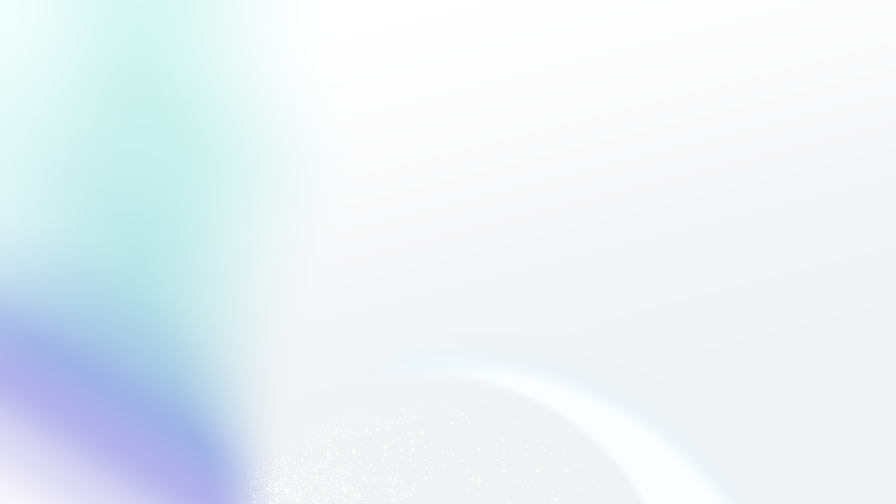
A Shadertoy shader for this background:

```glsl
// Pale studio backdrop: a mint-to-violet haze, a white crescent and a dome of fine sparkles.

// Lengths are in canvas heights, origin at the lower left.
const vec3 WHITE      = vec3(1.0);
const vec3 PALE_GREY  = vec3(0.945, 0.950, 0.957);
const vec3 MINT_TOP   = vec3(0.830, 0.965, 0.945);
const vec3 MINT       = vec3(0.790, 0.945, 0.930);
const vec3 TEAL       = vec3(0.730, 0.900, 0.910);
const vec3 SKY        = vec3(0.660, 0.800, 0.900);
const vec3 BLUE       = vec3(0.620, 0.700, 0.900);
const vec3 VIOLET     = vec3(0.700, 0.700, 0.925);
const vec3 LILAC      = vec3(0.860, 0.850, 0.955);
const vec3 PEARL      = vec3(0.970, 0.965, 0.985);
const vec3 ICE        = vec3(0.930, 0.990, 0.985);
const vec3 HALO       = vec3(0.900, 0.970, 0.990);

const float HAZE_TILT   = 0.61;   // slope of the colour bands
const float HAZE_EDGE   = 0.45;   // right border of the haze
const vec2  RIM_CENTRE  = vec2(0.891, -0.410);
const float RIM_RADIUS  = 0.690;
const vec2  CUT_CENTRE  = vec2(0.845, -0.241);
const float CUT_RADIUS  = 0.495;
const vec2  DOME_CENTRE = vec2(0.845, -0.030);
const vec2  DOME_SIZE   = vec2(0.382, 0.231);
const int   DOT_LAYERS  = 4;

vec2 hash2(vec2 p) {
    vec3 q = fract(p.xyx * vec3(0.1031, 0.1030, 0.0973));
    q += dot(q, q.yzx + 33.33);
    return fract((q.xx + q.yz) * q.zy);
}

float gradientNoise(vec2 p) {
    vec2 i = floor(p), f = fract(p);
    vec2 u = f * f * f * (f * (f * 6.0 - 15.0) + 10.0);
    vec2 r = vec2(1.0, 0.0);
    float a = dot(hash2(i) * 2.0 - 1.0, f);
    float b = dot(hash2(i + r.xy) * 2.0 - 1.0, f - r.xy);
    float c = dot(hash2(i + r.yx) * 2.0 - 1.0, f - r.yx);
    float d = dot(hash2(i + r.xx) * 2.0 - 1.0, f - r.xx);
    return mix(mix(a, b, u.x), mix(c, d, u.x), u.y);
}

float bell(float x, float width) {
    return exp(-x * x / (width * width));
}

// Colour of the haze across its tilted bands
vec3 hazeColour(float t) {
    vec3 c = mix(PEARL, LILAC, smoothstep(0.00, 0.15, t));
    c = mix(c, VIOLET,   smoothstep(0.12, 0.27, t));
    c = mix(c, BLUE,     smoothstep(0.25, 0.37, t));
    c = mix(c, SKY,      smoothstep(0.35, 0.49, t));
    c = mix(c, TEAL,     smoothstep(0.44, 0.66, t));
    c = mix(c, MINT,     smoothstep(0.60, 0.92, t));
    return mix(c, MINT_TOP, smoothstep(0.88, 1.20, t));
}

vec3 addHaze(vec3 col, vec2 p) {
    float edge = HAZE_EDGE + 0.07 * bell(p.y - 0.68, 0.17) + 0.04 * bell(p.y, 0.18);
    float soft = mix(0.08, 0.20, smoothstep(0.0, 0.5, p.y));
    float cover = 1.0 - smoothstep(edge - soft, edge + soft, p.x);

    // The left border pales towards the top corner
    float pale = (1.0 - smoothstep(-0.05, 0.30, p.x)) * smoothstep(0.25, 0.60, p.y);
    vec3 haze = mix(hazeColour(p.y + HAZE_TILT * p.x), ICE, 0.75 * pale);
    haze = mix(haze, vec3(0.95, 1.0, 0.995), 0.8 * bell(length(p - vec2(0.0, 0.97)), 0.17));
    return mix(col, haze, cover);
}

vec3 addCrescent(vec3 col, vec2 p, float px) {
    float rim = length(p - RIM_CENTRE) - RIM_RADIUS;
    float cut = length(p - CUT_CENTRE) - CUT_RADIUS;
    float fade = smoothstep(0.69, 0.84, p.x);
    float inside = smoothstep(-0.008 - px, 0.012 + px, cut);
    float halo = exp(-max(rim, 0.0) / 0.035) * inside * fade;
    float core = inside * (1.0 - smoothstep(-0.025, 0.018, rim)) * fade;
    col = mix(col, HALO, 0.60 * halo);
    return mix(col, vec3(0.985, 0.997, 1.0), core * smoothstep(0.70, 1.05, p.x));
}

// Scattered soft dots, one per grid cell
float dots(vec2 p, float scale, float amount, float px) {
    vec2 cell = floor(p * scale);
    vec2 pick = hash2(cell + scale);
    vec2 spot = 0.3 + 0.4 * hash2(cell + 71.0 + scale);
    float radius = mix(0.12, 0.28, pick.y);
    float d = length(fract(p * scale) - spot);
    return (1.0 - smoothstep(radius * 0.4, radius + px * scale * 0.5, d)) * step(pick.x, amount);
}

vec3 addSparkles(vec3 col, vec2 p, float px) {
    float dome = 1.0 - smoothstep(0.85, 1.04, length((p - DOME_CENTRE) / DOME_SIZE));
    float left = 1.0 - smoothstep(0.50, 0.90, p.x);
    float clump = smoothstep(-0.25, 0.30, gradientNoise(p * 11.0));
    float light = 0.0;
    for (int i = 0; i < DOT_LAYERS; i++) {
        float fine = float(i) / float(DOT_LAYERS - 1);
        float amount = mix(0.16, 0.65 * left, fine) * (0.35 + 0.65 * clump);
        light += dots(p, mix(52.0, 150.0, fine), amount, px);
    }
    return mix(col, WHITE, 0.85 * dome * min(light, 1.0));
}

void mainImage(out vec4 fragColor, in vec2 fragCoord) {
    float px = 1.0 / iResolution.y;
    vec2 p = fragCoord * px;
    float rise = p.y - 0.25 * (p.x - 0.7);
    vec3 col = mix(PALE_GREY, WHITE, smoothstep(0.05, 1.05, rise));
    col = addHaze(col, p);
    col = addCrescent(col, p, px);
    col = addSparkles(col, p, px);
    fragColor = vec4(col, 1.0);
}
```
